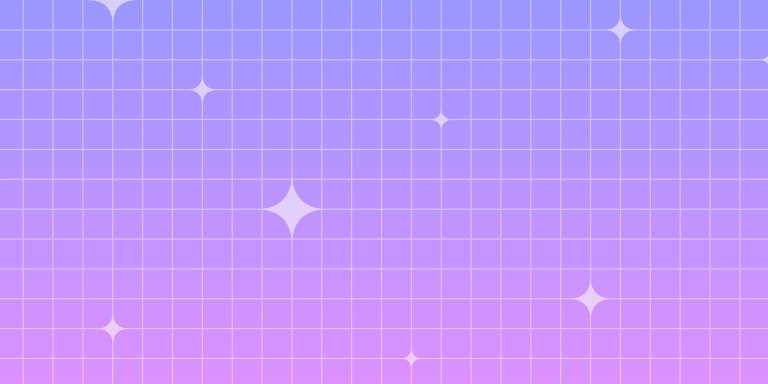
Reproduce this background procedurally as a Shadertoy shader.

```glsl
// Lengths are fractions of the canvas height
const vec3 TOP_COLOR = vec3(0.603, 0.591, 1.0);
const vec3 BOTTOM_COLOR = vec3(0.862, 0.569, 0.995);
const vec3 TINT = vec3(0.97, 0.95, 0.97);
const float LINE_OPACITY = 0.56;
const float STAR_OPACITY = 0.63;

const vec2 GRID_ORIGIN = vec2(0.0603, 0.0664);
const float GRID_SPACING = 0.07777;
const float LINE_WIDTH = 0.0026;

const float STAR_POWER = 0.5;  // lower values pinch the star more
const int SUBSAMPLES = 4;
const int STAR_COUNT = 10;

// Grid column, grid row, radius
const vec3 STARS[STAR_COUNT] = vec3[](
    vec3(3, 12, 0.066), vec3(6, 9, 0.042), vec3(14, 8, 0.033),
    vec3(20, 11, 0.045), vec3(25, 10, 0.030), vec3(9, 5, 0.096),
    vec3(19, 2, 0.059), vec3(3, 1, 0.045), vec3(13, 0, 0.031),
    vec3(-1, 6, 0.030));

// Share of the pixel covered by grid lines
float gridCoverage(vec2 p, float pixel) {
    vec2 cell = (p - GRID_ORIGIN) / GRID_SPACING;
    vec2 lineDistance = abs(fract(cell + 0.5) - 0.5) * GRID_SPACING;
    vec2 overlap = clamp(0.5 * (pixel + LINE_WIDTH) - lineDistance,
                         0.0, min(LINE_WIDTH, pixel)) / pixel;
    // The row on the top border stays empty
    overlap.y *= step(cell.y, 11.5);
    return max(overlap.x, overlap.y);
}

// Four-pointed superellipse, averaged over subsamples for clean thin tips
float starCoverage(vec2 p, float radius, float pixel) {
    if (max(abs(p.x), abs(p.y)) > radius + pixel) return 0.0;
    float covered = 0.0;
    for (int j = 0; j < SUBSAMPLES; j++) {
        for (int i = 0; i < SUBSAMPLES; i++) {
            vec2 offset = (vec2(i, j) + 0.5) / float(SUBSAMPLES) - 0.5;
            vec2 q = pow(abs(p + offset * pixel) / radius, vec2(STAR_POWER));
            covered += step(q.x + q.y, 1.0);
        }
    }
    return covered / float(SUBSAMPLES * SUBSAMPLES);
}

void mainImage(out vec4 fragColor, in vec2 fragCoord) {
    float pixel = 1.0 / iResolution.y;
    vec2 p = fragCoord * pixel;

    // Vertical gradient
    vec3 background = mix(BOTTOM_COLOR, TOP_COLOR, p.y);

    // Grid lines
    vec3 color = mix(background, TINT, LINE_OPACITY * gridCoverage(p, pixel));

    // Stars centered on grid crossings, hiding the lines below them
    float stars = 0.0;
    for (int i = 0; i < STAR_COUNT; i++) {
        vec2 center = GRID_ORIGIN + STARS[i].xy * GRID_SPACING;
        stars = max(stars, starCoverage(p - center, STARS[i].z, pixel));
    }
    color = mix(color, mix(background, TINT, STAR_OPACITY), stars);

    fragColor = vec4(color, 1.0);
}
```
